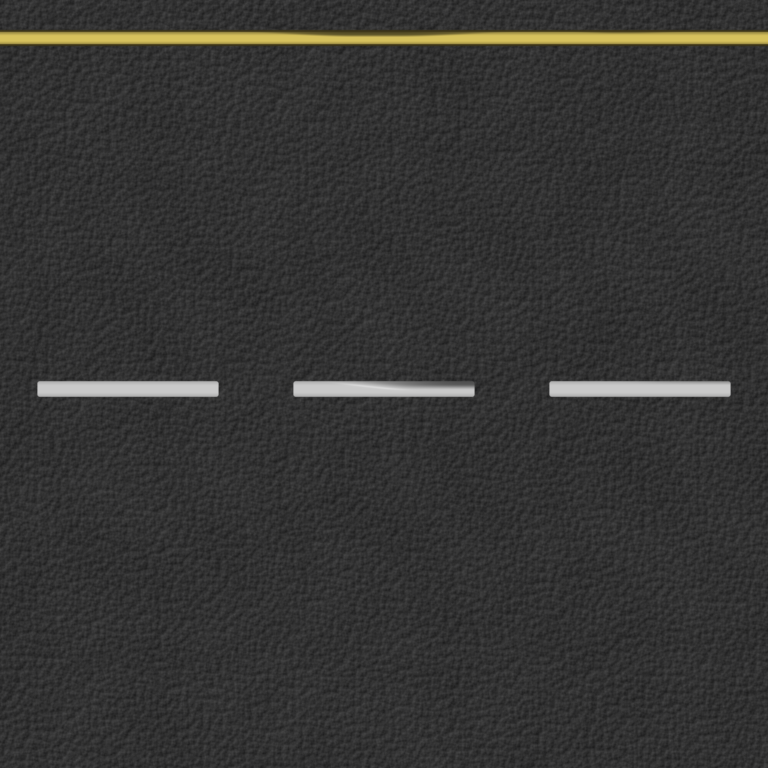
Reproduce this texture procedurally as a three.js fragment shader.

```glsl
// Dark asphalt road with one yellow edge line and three white lane dashes.
// Embossed cellular noise makes the grain, layered sines the broad mottling;
// the paint is box distances with sloping shadows for wear.

#define DASH_COUNT 3.0
#define DASH_Y 0.4935
#define DASH_HALF vec2(0.1180, 0.0102)
#define LINE_Y 0.9505
#define LINE_HALF 0.0092
#define EDGE 0.0012
#define GRAIN_CELLS 125.0
#define GRAIN_DEPTH 0.135
#define ASPHALT vec3(0.193, 0.193, 0.194)
#define WHITE_PAINT vec3(0.79, 0.79, 0.79)
#define YELLOW_PAINT vec3(0.84, 0.755, 0.365)
#define YELLOW_RIM vec3(0.23, 0.20, 0.09)

varying vec2 vUv;

vec2 hash2(vec2 p) {
  vec2 q = vec2(dot(p, vec2(127.1, 311.7)), dot(p, vec2(269.5, 183.3)));
  return fract(sin(q) * 43758.5);
}

// Distance to the nearest scattered point, tiling after "cells" cells
float cellular(vec2 p, float cells) {
  vec2 cell = floor(p);
  vec2 local = fract(p);
  float nearest = 4.0;
  for (int j = -1; j <= 1; j++) {
    for (int i = -1; i <= 1; i++) {
      vec2 offset = vec2(float(i), float(j));
      vec2 toPoint = offset + hash2(mod(cell + offset, cells)) - local;
      nearest = min(nearest, dot(toPoint, toPoint));
    }
  }
  return sqrt(nearest);
}

// Slope of the cellular height towards a light at the upper left
float emboss(vec2 uv, float cells) {
  vec2 p = uv * cells;
  vec2 light = vec2(-0.22, 0.24);
  return cellular(p + light, cells) - cellular(p - light, cells);
}

// Broad, faint patches of tone
float mottle(vec2 uv) {
  vec2 p = uv * 6.2832;
  p += 0.7 * sin(p.yx * 3.0 + vec2(0.4, 2.1));
  float tone = sin(p.x * 2.0 + p.y * 3.0) + sin(p.x * 5.0 - p.y * 4.0 + 1.3);
  return tone + 0.7 * sin(p.x * 9.0 + p.y * 7.0 + 2.6);
}

float roundedBox(vec2 p, vec2 halfSize, float radius) {
  vec2 q = abs(p) - halfSize + radius;
  return length(max(q, 0.0)) + min(max(q.x, q.y), 0.0) - radius;
}

float cover(float distance) {
  return 1.0 - smoothstep(-EDGE, EDGE, distance);
}

vec3 asphalt(vec2 uv) {
  float grain = emboss(uv, GRAIN_CELLS) + 0.55 * emboss(uv + 0.37, GRAIN_CELLS * 2.0);
  return ASPHALT + GRAIN_DEPTH * 0.55 * grain + 0.0035 * mottle(uv);
}

// Lane dashes: the shadow from the top edge differs for each dash
vec3 addDashes(vec3 color, vec2 uv) {
  float id = floor(uv.x * DASH_COUNT);
  vec2 p = vec2((fract(uv.x * DASH_COUNT) - 0.5) / DASH_COUNT, uv.y - DASH_Y);
  vec2 n = p / DASH_HALF;
  float wear = fract(id * 0.65);
  float fold = 1.0 - 1.7 * wear * smoothstep(-0.9, 0.35, n.x);
  float shadow = smoothstep(fold - 0.06, fold + 0.75, n.y);
  shadow *= wear * smoothstep(-0.8, 0.9, n.x);
  float crease = exp(-pow((n.y - fold) * 7.0, 2.0)) * step(0.5, wear);
  crease *= smoothstep(-0.7, -0.3, n.x) * (1.0 - smoothstep(0.0, 0.4, n.x));
  vec3 paint = WHITE_PAINT * (1.0 - 0.85 * shadow) + 0.06 * crease;
  paint *= 1.0 - 0.12 * smoothstep(0.35, 1.0, abs(n.y));
  return mix(color, paint, cover(roundedBox(p, DASH_HALF, 0.0035)));
}

// Edge line: dark rim, bright core and two shallow shadows along the top
vec3 addEdgeLine(vec3 color, vec2 uv) {
  float y = uv.y - LINE_Y;
  float v = y / LINE_HALF;
  float longDip = smoothstep(0.26, 0.46, uv.x) * (1.0 - smoothstep(0.52, 0.73, uv.x));
  float shortDip = smoothstep(0.70, 0.80, uv.x) * (1.0 - smoothstep(0.82, 0.95, uv.x));
  float fold = 1.0 - 0.85 * longDip - 0.4 * shortDip;
  float shadow = smoothstep(fold - 0.1, fold + 0.35, v);
  shadow *= max(longDip, 0.7 * shortDip);
  vec3 paint = YELLOW_PAINT * (1.0 - 0.5 * shadow);
  paint *= 1.0 - 0.28 * smoothstep(0.3, 0.95, abs(v + 0.05));
  color = mix(color, YELLOW_RIM, cover(abs(y) - LINE_HALF - 0.0012));
  return mix(color, paint, cover(abs(y) - LINE_HALF + 0.0012));
}

void main() {
  vec3 color = asphalt(vUv);
  color = addDashes(color, vUv);
  color = addEdgeLine(color, vUv);
  gl_FragColor = vec4(color, 1.0);
}
```
